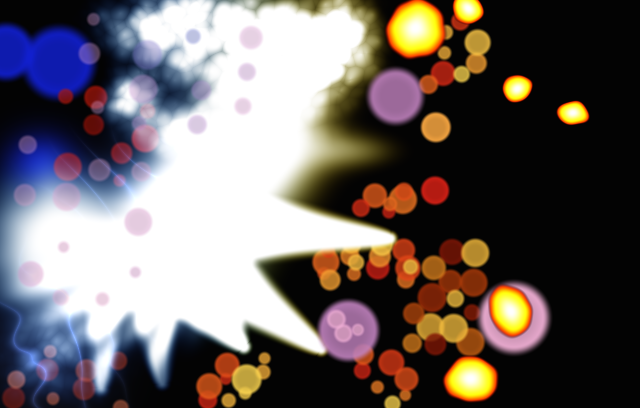
This background is drawn by a WebGL 2 fragment shader. Its source:

```glsl
#version 300 es
precision highp float;
// Burst of white smoke with pointed rays, blue haze on the left and warm bokeh on black.
uniform vec2 u_resolution;
out vec4 outColor;

const float ASPECT = 1.574;
const float EDGE = 0.005;                      // softness of bokeh rims
const vec2 CORE = vec2(0.47, 0.45);            // heart of the burst
const vec3 COOL_GAMMA = vec3(1.6, 1.2, 0.85);  // thin smoke turns blue
const vec3 WARM_GAMMA = vec3(1, 1.1, 2.1);     // thin smoke turns yellow
const vec3 NIGHT = vec3(0.01);
const vec3 BLUE = vec3(0.07, 0.13, 0.86);
const vec3 WISP = vec3(0.35, 0.45, 0.8);
const vec3 MAROON = vec3(0.38, 0.05, 0.02);
const vec3 RED = vec3(0.8, 0.12, 0.08);
const vec3 GOLD = vec3(1, 0.85, 0.32);
const vec3 PINK = vec3(0.96, 0.7, 0.85);
const vec3 ORCHID = vec3(0.77, 0.52, 0.76);

vec2 hash(vec2 p) {
  vec3 q = fract(p.xyx * vec3(0.1031, 0.103, 0.0973));
  q += dot(q, q.yzx + 33.33);
  return fract((q.xx + q.yz) * q.zy);
}

// Distance to the nearest cell point
float cellular(vec2 p) {
  float nearest = 1.0;
  for (int i = 0; i < 9; i++) {
    vec2 cell = floor(p) + vec2(i % 3, i / 3) - 1.0;
    nearest = min(nearest, length(cell + hash(cell) - p));
  }
  return nearest;
}

// Domain warp by layered sines
vec2 swirl(vec2 p, float amount) {
  float f = 9.0;
  for (int i = 0; i < 4; i++) {
    p += amount * sin(f * p.yx + vec2(1.3, 4.1) * float(i + 1));
    f *= 1.9;
    amount *= 0.55;
  }
  return p;
}

// Boxes hold center.xy and half size.xy
float lobe(vec2 p, vec4 box) {
  vec2 q = (p - box.xy) / box.zw;
  return exp(-dot(q, q));
}

float spike(vec2 p, vec2 tip, vec2 root, float width) {
  vec2 axis = tip - root;
  float h = clamp(dot(p - root, axis) / dot(axis, axis), 0.0, 1.0);
  float r = width * pow(1.0 - h, 0.7);
  return 1.0 - smoothstep(r * 0.5, r + 0.03, length(p - root - axis * h));
}

void disc(inout vec3 col, vec2 p, vec2 center, float r, float soft, vec3 tint, float alpha) {
  float d = length(p - center);
  float rim = 0.88 + 0.12 * smoothstep(0.5 * r, r, d);
  col = mix(col, tint * rim, alpha * (1.0 - smoothstep(r - soft, r + soft, d)));
}

// Evenly scattered discs inside a box
void bokeh(inout vec3 col, vec2 p, vec4 box, int count, vec3 low, vec3 high, float alpha) {
  for (int i = 0; i < count; i++) {
    vec2 h = hash(vec2(i, 7) + floor(box.xy * 90.0));
    vec2 place = fract(float(i) * vec2(0.755, 0.57) + box.xy * 7.3) * 2.0 - 1.0;
    vec3 tint = mix(low, high, vec3(sqrt(h.x), h.x, h.x * h.x));
    disc(col, p, box.xy + box.zw * place, mix(0.013, 0.037, h.y), EDGE, tint, alpha);
  }
}

// Ragged hot spot: white heart, gold body, red rim
void flare(inout vec3 col, vec2 p, vec4 box) {
  float heat = 1.15 - length((swirl(p * 2.0, 0.012) * 0.5 - box.xy) / box.zw);
  vec3 glow = smoothstep(vec3(0, 0.04, 0.3), vec3(0.2, 0.45, 1.1), vec3(heat));
  col = mix(col, glow, smoothstep(0.0, 0.2, heat));
}

float smokeDensity(vec2 p) {
  vec2 w = swirl(p, 0.014), ray = p - CORE;
  float puff = 1.35 - 0.65 * cellular(w * 13.0) - 0.35 * cellular(w * 29.0);
  float streak = 0.8 + 0.2 * sin(atan(ray.x, -ray.y) * 23.0 + 2.0 * sin(ray.y * 12.0));
  float clouds = 1.3 * lobe(w, vec4(0.67, 0.88, 0.18, 0.13)) + lobe(w, vec4(0.41, 0.95, 0.15, 0.09))
    + lobe(w, vec4(0.83, 0.87, 0.08, 0.11)) + 0.8 * lobe(w, vec4(0.34, 0.77, 0.07, 0.07))
    + 0.7 * lobe(w, vec4(0.47, 0.69, 0.07, 0.05)) + 0.35 * lobe(w, vec4(0.13, 0.09, 0.16, 0.11));
  float body = 1.5 * lobe(p, vec4(CORE, 0.16, 0.18)) + 1.1 * lobe(p, vec4(0.65, 0.66, 0.15, 0.17))
    + 0.85 * lobe(w, vec4(0.12, 0.42, 0.18, 0.16)) + 0.4 * lobe(p, vec4(0.88, 0.63, 0.12, 0.05));
  float skirt = 0.95 * lobe(p, vec4(0.28, 0.29, 0.21, 0.12))
    + 0.7 * spike(p, vec2(0.4, 0.06), vec2(0.37, 0.32), 0.05)
    + 0.6 * spike(p, vec2(0.25, 0.05), vec2(0.26, 0.32), 0.035);
  float rays = spike(p, vec2(0.96, 0.415), vec2(0.49, 0.45), 0.085)
    + spike(p, vec2(0.79, 0.145), vec2(0.47, 0.37), 0.085) + spike(p, vec2(0.6, 0.15), vec2(0.44, 0.32), 0.07);
  return smoothstep(0.08, 0.95, clouds * puff + body + skirt * streak + rays);
}

void main() {
  vec2 p = gl_FragCoord.xy / u_resolution * vec2(ASPECT, 1), w = swirl(p, 0.045);
  vec3 col = NIGHT + BLUE * 0.8 * lobe(p, vec4(0.1, 0.6, 0.08, 0.07));
  // Lights behind the smoke
  disc(col, p, vec2(0.145, 0.846), 0.085, 0.018, BLUE, 0.9);
  disc(col, p, vec2(0.015, 0.873), 0.066, 0.014, BLUE, 0.9);
  bokeh(col, p, vec4(0.28, 0.67, 0.13, 0.12), 8, MAROON, RED, 0.75);
  bokeh(col, p, vec4(0.18, 0.08, 0.17, 0.08), 9, MAROON, PINK, 0.6);
  bokeh(col, p, vec4(1.13, 0.86, 0.08, 0.09), 9, RED, GOLD, 0.85);
  bokeh(col, p, vec4(0.94, 0.5, 0.07, 0.035), 6, RED, GOLD, 0.85);
  bokeh(col, p, vec4(0.88, 0.36, 0.13, 0.05), 14, RED, GOLD, 0.85);
  bokeh(col, p, vec4(1.08, 0.28, 0.1, 0.13), 15, MAROON, GOLD, 0.85);
  bokeh(col, p, vec4(0.96, 0.08, 0.07, 0.07), 7, RED, GOLD, 0.85);
  bokeh(col, p, vec4(0.59, 0.07, 0.09, 0.06), 9, RED, GOLD, 0.85);
  disc(col, p, vec2(1.072, 0.688), 0.036, EDGE, mix(RED, GOLD, 0.7), 1.0);
  disc(col, p, vec2(1.07, 0.533), 0.034, EDGE, RED, 1.0);
  // Smoke and curling threads, screened over the lights
  vec3 smoke = pow(vec3(smokeDensity(p)), mix(COOL_GAMMA, WARM_GAMMA, smoothstep(0.42, 0.82, p.x)));
  float thread = pow(1.0 - abs(sin(24.0 * w.x + 15.0 * w.y)), 5.0);
  float veil = lobe(p, vec4(0.12, 0.13, 0.15, 0.15)) + 0.6 * lobe(p, vec4(0.29, 0.57, 0.13, 0.07));
  smoke = min(smoke + WISP * veil * (0.2 + 0.6 * thread), 1.0);
  col = 1.0 - (1.0 - min(col, 1.0)) * (1.0 - smoke);
  // Pale bokeh and large pink lights in front
  bokeh(col, p, vec4(0.19, 0.43, 0.18, 0.22), 11, ORCHID, PINK, 0.38);
  bokeh(col, p, vec4(0.45, 0.83, 0.25, 0.15), 12, WISP, PINK, 0.4);
  disc(col, p, vec2(0.973, 0.764), 0.066, 0.012, ORCHID, 0.9);
  disc(col, p, vec2(0.857, 0.19), 0.073, 0.01, ORCHID, 0.9);
  bokeh(col, p, vec4(0.86, 0.19, 0.035, 0.03), 3, PINK, PINK, 0.8);
  disc(col, p, vec2(1.264, 0.221), 0.084, 0.014, PINK, 0.95);
  flare(col, p, vec4(1.25, 0.245, 0.05, 0.06));
  flare(col, p, vec4(1.16, 0.068, 0.064, 0.054));
  flare(col, p, vec4(1.02, 0.925, 0.07, 0.07));
  flare(col, p, vec4(1.147, 0.975, 0.036, 0.036));
  flare(col, p, vec4(1.27, 0.792, 0.035, 0.032));
  flare(col, p, vec4(1.418, 0.717, 0.038, 0.028));
  outColor = vec4(col, 1);
}
```
